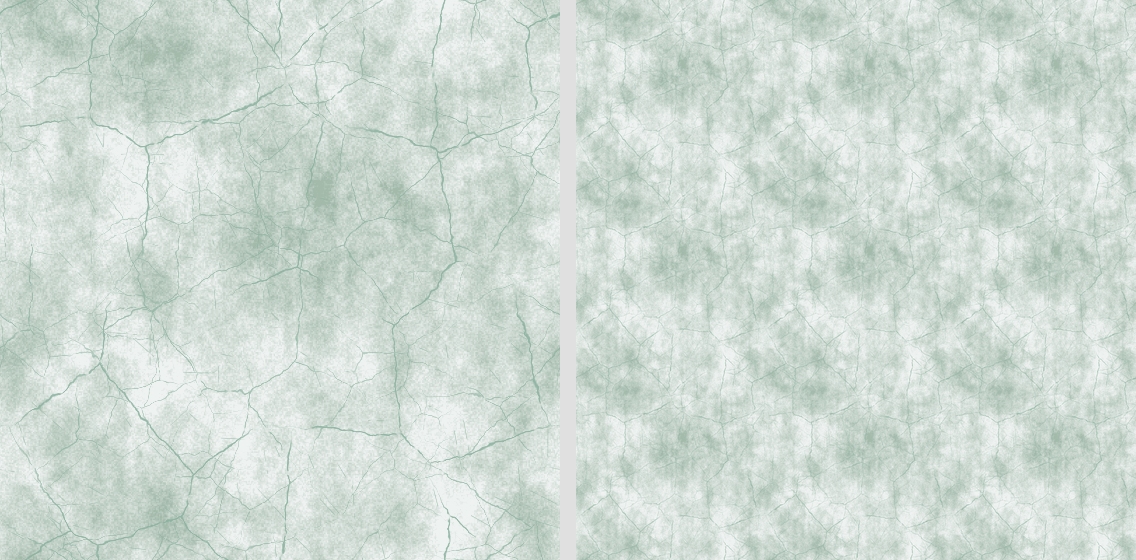
Left: one tile. Right: repeated 3 by 3.
Give the GLSL for this texture, as a three.js fragment shader.

```glsl
// Weathered pale green plaster with cloudy stains, fine grain and hairline cracks; tiles.
varying vec2 vUv;

#define PALE vec3(0.932, 0.948, 0.942)
#define GREEN vec3(0.64, 0.73, 0.67)
#define CRACK vec3(0.54, 0.69, 0.62)
#define STAIN_LEVEL 0.42
#define STAIN_CONTRAST 1.75
#define GRAIN_AMOUNT 0.38
#define CRACK_WIDTH 0.0013
#define CRACK_OPACITY 0.85
#define CRACK_WOBBLE 0.04
#define SCRATCH_CELLS 15.0
#define SOFTNESS 0.001
#define TAU 6.2831853

vec2 hash2(vec2 p, float seed) {
  vec3 q = fract((p.xyx + seed * 17.31) * vec3(0.1031, 0.1030, 0.0973));
  q += dot(q, q.yzx + 33.33);
  return fract((q.xx + q.yz) * q.zy);
}

// Whole cell index, wrapped to the period
vec2 wrapCell(vec2 cell, vec2 period) {
  return floor(mod(cell + 0.5, period));
}

float noise(vec2 uv, vec2 period, float seed) {
  vec2 p = uv * period, i = floor(p), f = fract(p);
  f = f * f * (3.0 - 2.0 * f);
  float a = hash2(wrapCell(i, period), seed).x;
  float b = hash2(wrapCell(i + vec2(1.0, 0.0), period), seed).x;
  float c = hash2(wrapCell(i + vec2(0.0, 1.0), period), seed).x;
  float d = hash2(wrapCell(i + 1.0, period), seed).x;
  return mix(mix(a, b, f.x), mix(c, d, f.x), f.y);
}

float fbm(vec2 uv, vec2 period, float gain, float seed) {
  float sum = 0.0, total = 0.0, amp = 1.0;
  for (int k = 0; k < 6; k++) {
    sum += amp * noise(uv, period, seed + float(k));
    total += amp;
    amp *= gain;
    period *= 2.0;
  }
  return sum / total;
}

// Distance to the nearest border between cells, in canvas units
float cellBorder(vec2 uv, float cells, float seed) {
  vec2 p = uv * cells, base = floor(p), nearCell = base, toNear = vec2(8.0);
  for (int y = -1; y <= 1; y++) for (int x = -1; x <= 1; x++) {
    vec2 c = base + vec2(float(x), float(y));
    vec2 r = c + hash2(wrapCell(c, vec2(cells)), seed) - p;
    if (dot(r, r) < dot(toNear, toNear)) { toNear = r; nearCell = c; }
  }
  float border = 8.0;
  for (int y = -2; y <= 2; y++) for (int x = -2; x <= 2; x++) {
    vec2 c = nearCell + vec2(float(x), float(y));
    vec2 r = c + hash2(wrapCell(c, vec2(cells)), seed) - p;
    vec2 gap = r - toNear;
    if (dot(gap, gap) > 0.00001)
      border = min(border, dot(0.5 * (toNear + r), normalize(gap)));
  }
  return border / cells;
}

float stroke(float dist, float width) {
  return 1.0 - smoothstep(0.3 * width, width + SOFTNESS, dist);
}

// One crack network that thins out and flakes into dashes where it is worn
float crackLayer(vec2 uv, vec2 warped, float cells, float width, float wearLevel, float seed) {
  float wear = smoothstep(wearLevel, wearLevel + 0.3, noise(uv, vec2(8.0), seed + 3.0));
  float chips = smoothstep(0.3, 0.6, noise(uv, vec2(90.0), seed + 5.0) + 0.3 * wear);
  float line = stroke(cellBorder(warped, cells, seed), width * mix(0.4, 1.0, wear));
  return line * mix(0.2, 1.0, wear) * chips;
}

// Short straight scratches, mostly diagonal
float scratches(vec2 uv) {
  vec2 p = uv * SCRATCH_CELLS, base = floor(p);
  float ink = 0.0;
  for (int y = -1; y <= 1; y++) for (int x = -1; x <= 1; x++) {
    vec2 c = base + vec2(float(x), float(y)), id = wrapCell(c, vec2(SCRATCH_CELLS));
    vec2 shape = hash2(id, 41.0);
    float angle = -0.8 + 1.6 * (shape.x - 0.5);
    vec2 dir = vec2(cos(angle), sin(angle)), r = p - c - hash2(id, 43.0);
    float halfLength = 0.15 + 0.45 * shape.y;
    float dist = length(r - dir * clamp(dot(r, dir), -halfLength, halfLength));
    ink = max(ink, stroke(dist / SCRATCH_CELLS, 0.0006) * step(0.35, hash2(id, 47.0).x));
  }
  return ink * smoothstep(0.3, 0.6, noise(uv, vec2(90.0), 49.0));
}

void main() {
  vec2 uv = vUv;

  // Stains: broad swell, clouds, blotches, worn patches and vertical streaks
  float swell = cos(TAU * (uv.x - 0.38)) + cos(TAU * (uv.y - 0.53));
  float clouds = fbm(uv, vec2(4.0, 3.0), 0.6, 1.0) - 0.5;
  float blotches = fbm(uv, vec2(14.0, 12.0), 0.8, 9.0) - 0.5;
  float patches = smoothstep(0.53, 0.6, fbm(uv, vec2(6.0, 5.0), 0.65, 81.0));
  float streaks = noise(uv, vec2(72.0, 5.0), 17.0) - 0.5;
  float grain = noise(uv, vec2(400.0), 21.0) - 0.5;
  float tone = STAIN_LEVEL + 0.15 * swell + STAIN_CONTRAST * clouds - 0.18 * patches;
  tone += 1.2 * blotches + 0.16 * streaks + GRAIN_AMOUNT * grain;
  vec3 color = mix(PALE, GREEN, clamp(tone, 0.0, 1.0));

  // Cracks: four networks from bold to hairline, with jagged edges
  vec2 warp = vec2(fbm(uv, vec2(9.0), 0.6, 25.0), fbm(uv, vec2(9.0), 0.6, 33.0)) - 0.5;
  vec2 jag = vec2(noise(uv, vec2(80.0), 91.0), noise(uv, vec2(80.0), 93.0)) - 0.5;
  vec2 warped = uv + CRACK_WOBBLE * warp + 0.004 * jag;
  float cracks = crackLayer(uv, warped, 4.0, CRACK_WIDTH, 0.15, 51.0);
  cracks = max(cracks, 0.8 * crackLayer(uv, warped, 5.0, 0.6 * CRACK_WIDTH, 0.25, 61.0));
  cracks = max(cracks, 0.7 * crackLayer(uv, warped, 7.0, 0.45 * CRACK_WIDTH, 0.4, 71.0));
  cracks = max(cracks, 0.6 * crackLayer(uv, warped, 11.0, 0.4 * CRACK_WIDTH, 0.5, 77.0));
  cracks = max(cracks, 0.5 * scratches(uv));

  gl_FragColor = vec4(mix(color, CRACK, CRACK_OPACITY * cracks), 1.0);
}
```
